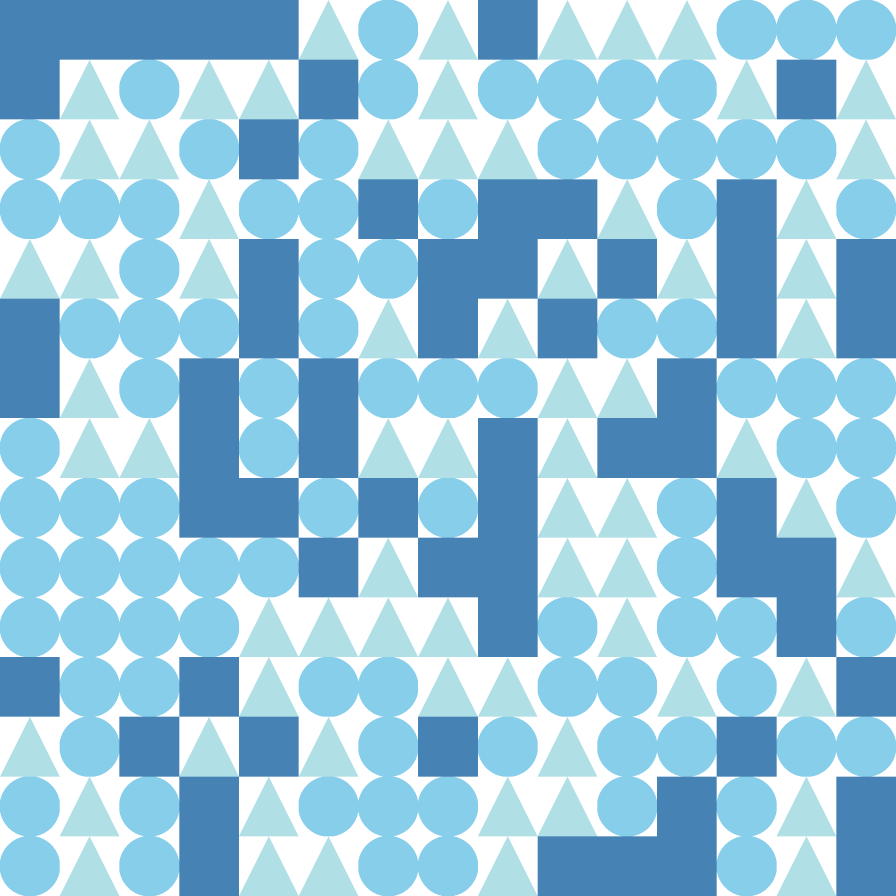
A WebGL 1 fragment shader for this pattern:

```glsl
precision highp float;
// Square grid of randomly chosen discs, triangles and solid tiles in blues on white.

uniform vec2 u_resolution;

#define CELLS 15.0
#define DISC_RADIUS 0.507
#define TILE_SHARE 0.285
#define DISC_SHARE 0.425
#define SEED 3.7
#define PAPER vec3(1.0)
#define SKY_BLUE vec3(0.529, 0.808, 0.922)
#define STEEL_BLUE vec3(0.275, 0.510, 0.706)
#define POWDER_BLUE vec3(0.690, 0.878, 0.902)

// Random value in 0..1 for each cell
float cellHash(vec2 cell) {
  vec3 p = fract(vec3(cell.xyx + SEED) * vec3(0.1031, 0.1030, 0.0973));
  p += dot(p, p.yzx + 33.33);
  return fract((p.x + p.y) * p.z);
}

// Signed distance to a disc centred in the cell
float discDistance(vec2 p) {
  return length(p) - DISC_RADIUS;
}

// Signed distance bound of a triangle: base on the cell floor, apex at the top
float triangleDistance(vec2 p) {
  return (2.0 * abs(p.x) + p.y - 0.5) / sqrt(5.0);
}

// Colour at a point given in cell units
vec3 patternColor(vec2 point) {
  vec2 p = fract(point) - 0.5;
  float pick = cellHash(floor(point));
  if (pick < TILE_SHARE) return STEEL_BLUE;
  if (pick < TILE_SHARE + DISC_SHARE) {
    return mix(SKY_BLUE, PAPER, step(0.0, discDistance(p)));
  }
  return mix(POWDER_BLUE, PAPER, step(0.0, triangleDistance(p)));
}

void main() {
  // Average 3 x 3 samples so shape and cell edges are equally smooth
  vec3 color = vec3(0.0);
  for (int j = 0; j < 3; j++) {
    for (int i = 0; i < 3; i++) {
      vec2 offset = (vec2(float(i), float(j)) - 1.0) / 3.0;
      color += patternColor((gl_FragCoord.xy + offset) / u_resolution.y * CELLS);
    }
  }
  gl_FragColor = vec4(color / 9.0, 1.0);
}
```
